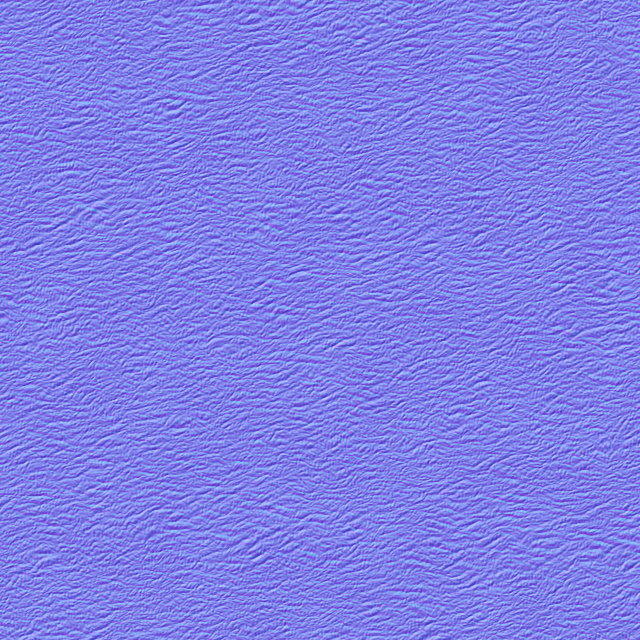
Write a Shadertoy shader that draws this texture map.

```glsl
const float TAU = 6.2831853;

vec3 hash3(vec2 cell) {
    vec3 h = fract(cell.xyx * vec3(0.1031, 0.1030, 0.0973));
    h += dot(h, h.yxz + 33.33);
    return fract((h.xxy + h.yzz) * h.zyx);
}

mat2 rotation(float angle) {
    float c = cos(angle), s = sin(angle);
    return mat2(c, s, -s, c);
}

// Slow layered sines, roughly -1 to 1
float drift(vec2 p, float freq) {
    float sum = 0.0, gain = 0.55;
    for (int i = 0; i < 4; i++) {
        p = rotation(1.1) * p + 0.37;
        sum += gain * sin(TAU * freq * p.x + 1.7 * sin(TAU * freq * 0.7 * p.y));
        freq *= 1.6;
        gain *= 0.65;
    }
    return sum;
}

// Surface slope from two short wave trains per cell.
// The wave is skewed: rounded crests, sharp creases.
vec2 wrinkles(vec2 p, vec2 cells, float freq, float spread, float skew) {
    vec2 q = p * cells, base = floor(q), slope = vec2(0.0);
    for (int k = 0; k < 2; k++)
    for (int j = -1; j <= 1; j++)
    for (int i = -1; i <= 1; i++) {
        vec2 cell = base + vec2(i, j);
        vec3 rnd = hash3(cell + freq + 271.0 * float(k));
        vec2 offset = q - cell - rnd.xy;
        float window = max(0.0, 1.0 - dot(offset, offset));
        float angle = (2.0 * rnd.z - 1.0) * spread;
        vec2 across = vec2(-sin(angle), cos(angle));
        float phase = TAU * (freq * dot(offset / cells, across) + fract(rnd.z * 57.0));
        slope += across * sin(phase - skew * sin(phase)) * window * window;
    }
    return slope;
}

// Levels off the steepest flanks
vec2 soften(vec2 slope, float limit) {
    return slope / sqrt(1.0 + slope * slope / (limit * limit));
}

// Encodes the slope as colour; blue follows the lit side
vec3 slopeColor(vec2 slope) {
    float green = slope.y;
    float red = 0.32 * slope.y - 1.1 * slope.x;
    float blue = 0.41 + 0.24 * green + 0.4 * red;
    return clamp(0.5 + vec3(red, green, blue), 0.0, 0.99);
}

void mainImage(out vec4 fragColor, in vec2 fragCoord) {
    vec2 uv = fragCoord / iResolution.y;

    // Lean the grain upward to the right and let it meander
    float tilt = 0.16;
    vec2 p = rotation(-tilt) * uv + 3.0;
    p.y += 0.005 * drift(uv, 3.0) + 0.0012 * drift(uv + 0.6, 14.0);

    // Patches alternate between long folds and fine pebbling
    float folded = smoothstep(-0.9, 0.9, drift(uv + 0.21, 2.3));

    vec2 slope = wrinkles(p, vec2(27.0, 62.0), 79.0, 0.4, 0.9) * mix(0.12, 0.19, folded);
    slope += wrinkles(p, vec2(52.0, 95.0), 125.0, 0.8, 0.7) * mix(0.14, 0.11, folded);
    slope += wrinkles(p, vec2(110.0, 120.0), 180.0, 3.14, 0.3) * mix(0.12, 0.09, folded);

    // Broad, faint undulation under the folds
    slope.y += 0.015 * drift(uv + 0.8, 4.0);

    fragColor = vec4(slopeColor(soften(rotation(tilt) * slope, 0.31)), 1.0);
}
```
